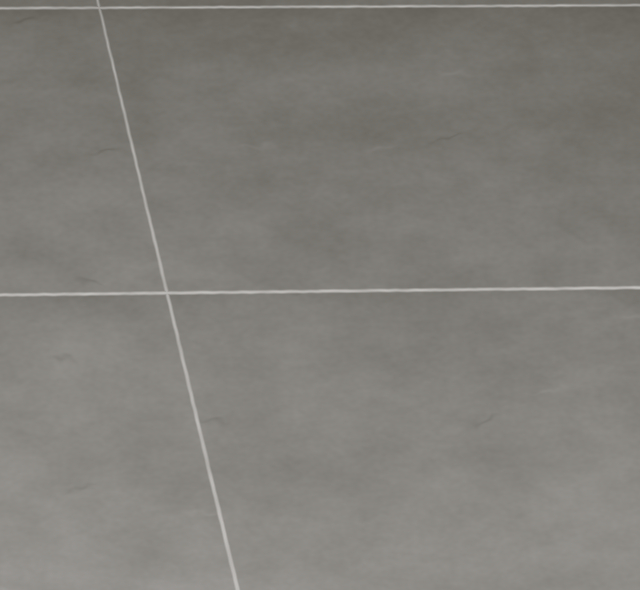
This texture is drawn by a WebGL 1 fragment shader. Its source:

```glsl
precision highp float;
// Grey stone floor tiles seen in perspective, parted by thin pale grout lines.
// A projective map turns the canvas into a tile grid; stretched gradient noise
// gives the cloudy stone, fine grain, small scratches and rough grout.

uniform vec2 u_resolution;

const vec3 STONE_DARK = vec3(0.430, 0.420, 0.395);
const vec3 STONE_LIGHT = vec3(0.572, 0.562, 0.546);
const vec3 GROUT = vec3(0.790, 0.780, 0.768);
const vec2 VANISHING = vec2(-0.174, -1.5);
const vec2 GRID_START = vec2(0.2175, 0.6605);
const vec2 TILE_SIZE = vec2(0.70, 0.1605);
const float GROUT_HALF_WIDTH = 0.00125;

vec2 hash2(vec2 p) {
  vec3 q = fract(p.xyx * vec3(0.1031, 0.1030, 0.0973));
  q += dot(q, q.yzx + 33.33);
  return fract((q.xx + q.yz) * q.zy);
}

float cornerSlope(vec2 cell, vec2 offset) {
  float angle = 6.2832 * hash2(cell).x;
  return dot(vec2(cos(angle), sin(angle)), offset);
}

float gradientNoise(vec2 p) {
  vec2 i = floor(p);
  vec2 f = p - i;
  vec2 w = f * f * f * (f * (f * 6.0 - 15.0) + 10.0);
  vec2 e = vec2(1.0, 0.0);
  float low = mix(cornerSlope(i, f), cornerSlope(i + e, f - e), w.x);
  float high = mix(cornerSlope(i + e.yx, f - e.yx), cornerSlope(i + e.xx, f - e.xx), w.x);
  return mix(low, high, w.y);
}

float fbm(vec2 p) {
  float sum = 0.0;
  float gain = 0.5;
  for (int i = 0; i < 5; i++) {
    sum += gain * gradientNoise(p);
    p = mat2(1.96, 0.28, -0.28, 1.96) * p + 17.3;
    gain *= 0.58;
  }
  return sum;
}

// Tile coordinates: whole numbers lie on the grout lines.
vec2 floorGrid(vec2 p, float depth) {
  vec2 plane = vec2(p.x - VANISHING.x, 1.0) / depth;
  return vec2(plane.x - GRID_START.x, GRID_START.y - plane.y) / TILE_SIZE;
}

float lineMask(float dist, float halfWidth, float soft) {
  return 1.0 - smoothstep(halfWidth - soft, halfWidth + soft, abs(dist));
}

// Sparse short scratches: one slightly tilted stroke in some cells.
float scratches(vec2 p) {
  vec2 cell = floor(p);
  vec2 seed = hash2(cell + 41.0);
  vec2 q = fract(p) - 0.35 - 0.3 * seed;
  q.y += q.x * (seed.x - 0.3) * 0.6 + 0.10 * gradientNoise(p * 6.0);
  float stroke = exp(-q.y * q.y * 900.0) * (1.0 - smoothstep(0.04, 0.26, abs(q.x)));
  return stroke * step(0.88, seed.y);
}

// Stone brightness: 0 is the dark tone and 1 the light tone.
float stoneTone(vec2 p, vec2 surface, vec2 tile) {
  vec2 seed = hash2(tile + 7.0);
  vec2 q = surface + seed * 19.0;
  float light = 0.16 + 0.80 * p.y - 0.14 * p.x * (1.0 - p.y);
  float clouds = 0.42 * fbm(q * vec2(3.0, 5.5));
  float mottle = 0.30 * fbm(q * vec2(9.0, 16.0) + 5.0);
  float streaks = 0.13 * fbm(q * vec2(26.0, 52.0) + 11.0);
  float grain = 0.09 * gradientNoise(q * vec2(80.0, 120.0));
  float wear = 0.24 * scratches(q * vec2(7.0, 9.0));
  float glint = 0.16 * scratches(q * vec2(6.0, 8.0) + 30.5);
  float texture = clouds + mottle + streaks + grain;
  return light + texture - wear + glint + 0.06 * (seed.x - 0.5);
}

void main() {
  vec2 uv = gl_FragCoord.xy / u_resolution;
  float aspect = u_resolution.x / u_resolution.y;
  float pixel = 1.0 / u_resolution.y;
  vec2 p = vec2(uv.x, 1.0 - uv.y);
  vec2 surface = vec2(p.x * aspect, p.y);

  // Slight tilt of the rows, then the perspective grid.
  vec2 tilted = vec2(p.x, p.y + p.x * (0.005 + 0.0154 * p.y));
  float depth = tilted.y - VANISHING.y;
  vec2 grid = floorGrid(tilted, depth);
  vec2 tile = floor(grid);

  // Signed distances to the nearest grout lines, in canvas heights.
  vec2 nearest = fract(grid + 0.5) - 0.5;
  vec2 dist = nearest * TILE_SIZE * vec2(depth * aspect, depth * depth);
  dist += 0.0009 * vec2(gradientNoise(surface * 55.0), gradientNoise(surface * 60.0 + 9.0));

  // Stone with a faint shade along the lower side of each row line.
  float tone = stoneTone(p, surface, tile);
  float shade = smoothstep(0.0, 0.004, dist.y) * exp(-max(dist.y, 0.0) * 45.0);
  tone -= 0.24 * shade;
  vec3 color = mix(STONE_DARK, STONE_LIGHT, tone);

  // Grout widens towards the viewer and varies a little along its length.
  float halfWidth = GROUT_HALF_WIDTH * depth;
  float soft = 0.0016 + 0.5 * pixel;
  float column = lineMask(dist.x, halfWidth * 1.1, soft) * 0.82;
  float row = lineMask(dist.y, halfWidth, soft);
  float worn = 0.90 + 0.30 * gradientNoise(surface * 30.0 + 3.0);
  vec3 groutColor = GROUT * (0.91 + 0.09 * p.y);
  color = mix(color, groutColor, clamp(max(column, row) * worn, 0.0, 1.0));

  gl_FragColor = vec4(color, 1.0);
}
```
